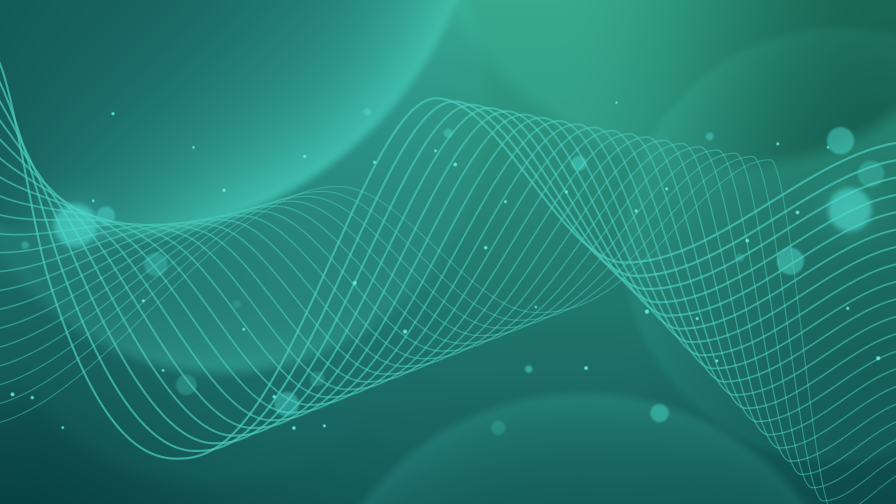
Give the GLSL for this background, as a Shadertoy shader.

```glsl
// Teal abstract backdrop: soft curved panels, a twisting ribbon of fine strands and drifting lights.

const vec3 DEEP_TEAL = vec3(0.05, 0.30, 0.30);
const vec3 PALE_TEAL = vec3(0.26, 0.77, 0.71);
const vec3 STRAND_TINT = vec3(0.28, 0.79, 0.73);
const vec3 LIGHT_TINT = vec3(0.30, 0.85, 0.80);
const int STRANDS = 20;
const int BOKEH = 18;
const int SPARKS = 36;

// Ribbon knots: xy on the first strand, zw on the last one
const vec4 KNOTS[6] = vec4[6](
    vec4(0.000, 0.873, 0.000, 0.162),
    vec4(0.097, 0.444, 0.671, 0.630),
    vec4(0.350, 0.090, 1.065, 0.380),
    vec4(0.866, 0.805, 1.528, 0.683),
    vec4(1.240, 0.479, 1.655, -0.020),
    vec4(1.820, 0.720, 1.820, 0.070));

float hash(float n) {
    return fract(sin(n * 91.345) * 4375.85);
}

float inside(float d, float blur) {
    return 1.0 - smoothstep(-blur, blur, d);
}

// Disc that is brightest at its rim and fades inward
float rimGlow(vec2 p, vec2 center, float radius, float falloff, float blur) {
    float d = length(p - center) - radius;
    return inside(d, blur) * exp(min(d, 0.0) * falloff);
}

// Brightness of the layered panels, 0 = deep, 1 = pale
float panelTone(vec2 p) {
    float tone = mix(0.12, 0.72, p.y) - 0.15 * smoothstep(0.3, 0.9, abs(p.x - 0.9));

    // Upper right panel
    float d = length(p - vec2(1.435, 1.278)) - 0.61;
    float shade = mix(0.77, 0.22, smoothstep(1.1, 1.75, p.x)) - 0.3 * (1.0 - p.y);
    tone = mix(tone, shade, inside(d, 0.025));
    tone += 0.09 * rimGlow(p, vec2(1.667, 0.514), 0.43, 6.0, 0.012);

    // Lower bowl, shadow below it and bottom hill
    float bowlFade = exp(-pow((p.x - 0.42) / 0.36, 2.0));
    tone += 0.35 * bowlFade * rimGlow(p, vec2(0.44, 0.79), 0.528, 9.0, 0.02);
    float shadow = 1.0 - inside(length(p - vec2(0.417, 0.468)) - 0.43, 0.025);
    tone -= 0.06 * shadow * inside(p.y - 0.22, 0.08) * inside(p.x - 0.6, 0.3);
    tone += 0.17 * rimGlow(p, vec2(1.157, -0.331), 0.549, 9.0, 0.014);

    // Upper left panel
    vec2 center = vec2(0.208, 1.278);
    float rim = exp(min(length(p - center) - 0.752, 0.0) * 3.6);
    shade = 0.08 + 0.87 * rim * smoothstep(-0.2, 0.55, p.x);
    return mix(tone, shade, inside(length(p - center) - 0.752, 0.014));
}

float knotSlope(int k, float t) {
    float bend = pow(1.0 - t, 3.0);
    return k == 0 ? 0.3 - 2.8 * bend : (k == 1 ? -3.2 * bend : 0.0);
}

// Height of strand t at x: cubic Hermite pieces between blended knots
float strandHeight(float x, float t) {
    int k = 0;
    while (k < 4 && x > mix(KNOTS[k + 1].x, KNOTS[k + 1].z, t)) k++;
    vec2 a = mix(KNOTS[k].xy, KNOTS[k].zw, t);
    vec2 b = mix(KNOTS[k + 1].xy, KNOTS[k + 1].zw, t);
    float span = b.x - a.x;
    float u = clamp((x - a.x) / span, 0.0, 1.0);
    if (k == 2) u = pow(u, 1.2);
    float bow = (1.0 - u) * knotSlope(k, t) - u * knotSlope(k + 1, t);
    return mix(a.y, b.y, u * u * (3.0 - 2.0 * u)) + span * u * (1.0 - u) * bow;
}

float strandCover(vec2 p, float t, float halfWidth, float pixel) {
    float step = 0.001;
    float y = strandHeight(p.x, t);
    float slope = (strandHeight(p.x + step, t) - y) / step;
    float d = abs(p.y - y) / sqrt(1.0 + slope * slope);
    return clamp((halfWidth - d) / pixel + 0.5, 0.0, 1.0);
}

// Low-discrepancy scatter over the ribbon's band
vec2 scatter(float i, float seed) {
    return vec2(1.778 * fract(0.618 * i + seed), mix(0.13, 0.80, hash(i + seed)));
}

void mainImage(out vec4 fragColor, in vec2 fragCoord) {
    float pixel = 1.0 / iResolution.y;
    vec2 p = fragCoord * pixel;
    vec3 color = mix(DEEP_TEAL, PALE_TEAL, panelTone(p));
    color.b -= 0.06 * p.y * smoothstep(0.75, 1.0, p.x);

    // Ribbon, thinning from first to last strand
    for (int i = 0; i < STRANDS; i++) {
        float t = float(i) / float(STRANDS - 1);
        float cover = strandCover(p, t, mix(0.0021, 0.0011, t), pixel);
        color = mix(color, STRAND_TINT, cover * mix(0.75, 0.5, t));
    }

    // Large lights near both ends
    for (int i = 0; i < 2; i++) {
        float d = length(p - mix(vec2(0.15, 0.553), vec2(1.686, 0.584), float(i)));
        float glow = 0.5 * inside(d - 0.043, 0.009) + 0.22 * exp(-d * d * 300.0);
        color = mix(color, LIGHT_TINT, glow);
    }

    // Blurred discs, then tiny sparks
    for (int i = 0; i < BOKEH; i++) {
        float size = mix(0.007, 0.027, pow(hash(float(i) + 7.3), 2.0));
        float d = length(p - scatter(float(i), 0.32)) - size;
        color = mix(color, LIGHT_TINT, inside(d, 0.004) * mix(0.2, 0.55, hash(float(i) + 3.1)));
    }
    for (int i = 0; i < SPARKS; i++) {
        float d = length(p - scatter(float(i), 0.71)) - mix(0.002, 0.004, hash(float(i) + 5.7));
        color = mix(color, vec3(0.40, 0.95, 0.88), 0.9 * inside(d, pixel));
    }
    fragColor = vec4(color, 1.0);
}
```
